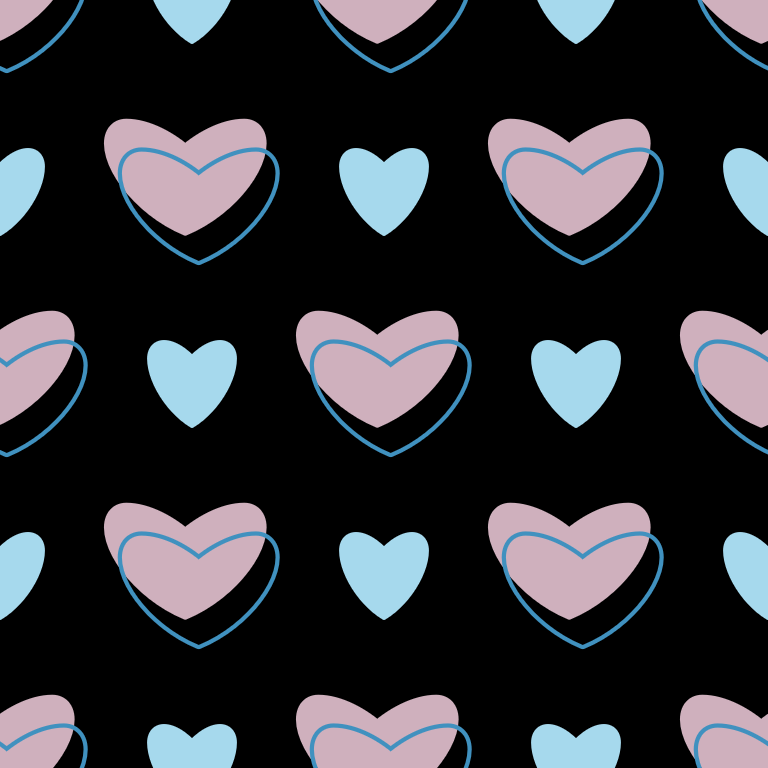
Reproduce this pattern procedurally as a WebGL 1 fragment shader.

```glsl
precision highp float;
// Checkerboard of wide pink hearts with an offset blue outline and small pale blue hearts on black.

uniform vec2 u_resolution;

const float CELLS = 4.0; // even, so the checkerboard wraps at the edges
const int STEPS = 14;    // straight pieces per curve

const vec3 BLACK = vec3(0.0);
const vec3 PINK = vec3(0.81, 0.69, 0.74);
const vec3 PALE_BLUE = vec3(0.65, 0.85, 0.93);
const vec3 LINE_BLUE = vec3(0.25, 0.57, 0.75);

vec2 cubic(vec2 a, vec2 b, vec2 c, vec2 d, float t) {
  float s = 1.0 - t;
  return s * s * s * a + 3.0 * s * s * t * b + 3.0 * s * t * t * c + t * t * t * d;
}

float segmentDistance(vec2 p, vec2 a, vec2 b) {
  vec2 ab = b - a;
  float h = clamp(dot(p - a, ab) / dot(ab, ab), 0.0, 1.0);
  return length(p - a - h * ab);
}

// Flips the sign when a ray from p towards +x crosses the segment.
float crossingSign(vec2 p, vec2 a, vec2 b) {
  if ((a.y > p.y) == (b.y > p.y)) return 1.0;
  float x = a.x + (p.y - a.y) * (b.x - a.x) / (b.y - a.y);
  return p.x < x ? -1.0 : 1.0;
}

// field.x is the nearest distance so far, field.y the inside/outside sign.
vec2 traceCurve(vec2 field, vec2 p, vec2 a, vec2 b, vec2 c, vec2 d) {
  vec2 from = a;
  for (int i = 1; i <= STEPS; i++) {
    vec2 to = cubic(a, b, c, d, float(i) / float(STEPS));
    field.x = min(field.x, segmentDistance(p, from, to));
    field.y *= crossingSign(p, from, to);
    from = to;
  }
  return field;
}

// Signed distance to a mirrored heart with its notch at the origin:
// lobe is the highest point, side the widest, tip the height of the lower end.
float heart(vec2 p, vec2 lobe, vec2 side, float tip, float rounding) {
  p.x = abs(p.x);
  vec2 field = vec2(10.0, 1.0);
  field = traceCurve(field, p, vec2(0.0), lobe * vec2(0.3, 0.58),
                     lobe * vec2(0.67, 1.0), lobe);
  field = traceCurve(field, p, lobe, vec2(mix(lobe.x, side.x, 0.6), lobe.y),
                     vec2(side.x, mix(side.y, lobe.y, 0.6)), side);
  field = traceCurve(field, p, side, vec2(side.x, mix(side.y, tip, 0.33)),
                     vec2(0.56 * side.x, 0.79 * tip), vec2(0.0, tip));
  return field.x * field.y - rounding;
}

float wideHeart(vec2 p, float scale) {
  return scale * heart(p / scale, vec2(0.307, 0.129), vec2(0.408, 0.016), -0.449, 0.0156);
}

float smallHeart(vec2 p) {
  return heart(p, vec2(0.146, 0.079), vec2(0.221, -0.005), -0.353, 0.013);
}

float coverage(float dist, float pixel) {
  return clamp(0.5 - dist / pixel, 0.0, 1.0);
}

void main() {
  vec2 p = gl_FragCoord.xy / u_resolution * CELLS;
  float pixel = CELLS / min(u_resolution.x, u_resolution.y);

  vec2 cell = floor(p + 0.5);
  vec2 local = p - cell;
  vec3 color = BLACK;

  if (mod(cell.x + cell.y, 2.0) < 0.5) {
    // Filled heart, then the shifted outline over it
    float fill = wideHeart(local - vec2(-0.035, 0.237), 1.0);
    float outline = abs(wideHeart(local - vec2(0.035, 0.081), 0.97)) - 0.011;
    color = mix(color, PINK, coverage(fill, pixel));
    color = mix(color, LINE_BLUE, coverage(outline, pixel));
  } else {
    float fill = smallHeart(local - vec2(0.0, 0.137));
    color = mix(color, PALE_BLUE, coverage(fill, pixel));
  }

  gl_FragColor = vec4(color, 1.0);
}
```
